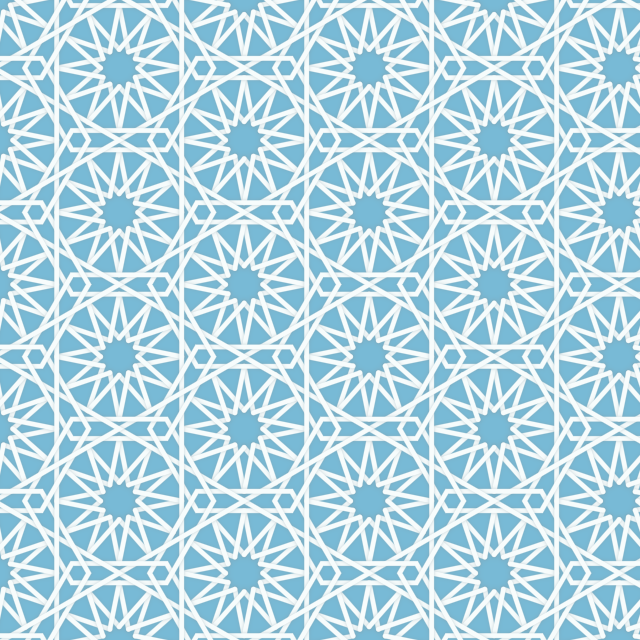
This pattern is drawn by a WebGL 2 fragment shader. Its source:

```glsl
#version 300 es
precision highp float;
// Interlaced white straps on blue: twelve-fold rosettes on a hexagonal lattice.
// Each point is moved into its nearest hexagonal cell, where 12 tangent straps
// and 24 petal straps are painted in turn, each with a soft contact shadow.

#define SPACING 0.2255               // distance between rosette centres
#define CENTRE vec2(0.5768, 0.4427)  // position of one rosette
#define RIM 0.4330127                // distance of tangent straps, sqrt(3)/4
#define PETAL_ANGLE 0.198            // lean of petal straps, in radians
#define HALF_WIDTH 0.0168            // half the strap width, in cell units
#define SHADOW_SIZE 0.010
#define SHADOW_AMOUNT 0.25
#define BLUE vec3(0.47, 0.73, 0.84)
#define WHITE vec3(0.97, 0.99, 0.99)
#define SHADOW vec3(0.50, 0.60, 0.64)

uniform vec2 u_resolution;
out vec4 fragColor;

const float STEP_ANGLE = 0.52359878; // 30 degrees

// Offset from the nearest centre of a hexagonal lattice of unit spacing
vec2 hexCell(vec2 p) {
  vec2 period = vec2(1.7320508, 1.0);
  vec2 a = p - period * round(p / period);
  vec2 shifted = p - 0.5 * period;
  vec2 b = shifted - period * round(shifted / period);
  return dot(a, a) < dot(b, b) ? a : b;
}

vec2 rotate(vec2 p, float angle) {
  float c = cos(angle), s = sin(angle);
  return vec2(c * p.x - s * p.y, s * p.x + c * p.y);
}

float segmentDistance(vec2 p, vec2 a, vec2 b) {
  vec2 ab = b - a;
  float t = clamp(dot(p - a, ab) / dot(ab, ab), 0.0, 1.0);
  return length(p - a - ab * t);
}

// Lay a shaded strap over the colour below it
vec3 paintStrap(vec3 below, float dist, float pixel) {
  float edge = dist - HALF_WIDTH;
  float shade = SHADOW_AMOUNT * exp(-max(edge, 0.0) / SHADOW_SIZE);
  float cover = 1.0 - smoothstep(-pixel, pixel, edge);
  return mix(mix(below, SHADOW, shade), WHITE, cover);
}

void main() {
  float side = min(u_resolution.x, u_resolution.y);
  float pixel = 0.8 / (side * SPACING);
  vec2 cell = hexCell((gl_FragCoord.xy / side - CENTRE) / SPACING);
  vec3 color = BLUE;

  // Petal straps run from the rim to the notches of the central star
  float notch = RIM * sin(PETAL_ANGLE) / cos(2.0 * STEP_ANGLE - PETAL_ANGLE);
  vec2 outer = vec2(0.0, RIM);
  vec2 inner = notch * vec2(sin(STEP_ANGLE), cos(STEP_ANGLE));
  for (int lean = 0; lean < 2; lean++) {
    for (int i = 0; i < 12; i++) {
      vec2 p = rotate(cell, float(i) * STEP_ANGLE);
      p.x *= lean == 0 ? 1.0 : -1.0;
      color = paintStrap(color, segmentDistance(p, outer, inner), pixel);
    }
  }

  // Tangent straps bound the petals and join across the cell edges
  for (int i = 0; i < 12; i++) {
    vec2 p = rotate(cell, float(i) * STEP_ANGLE);
    color = paintStrap(color, abs(p.y - RIM), pixel);
  }

  fragColor = vec4(color, 1.0);
}
```
